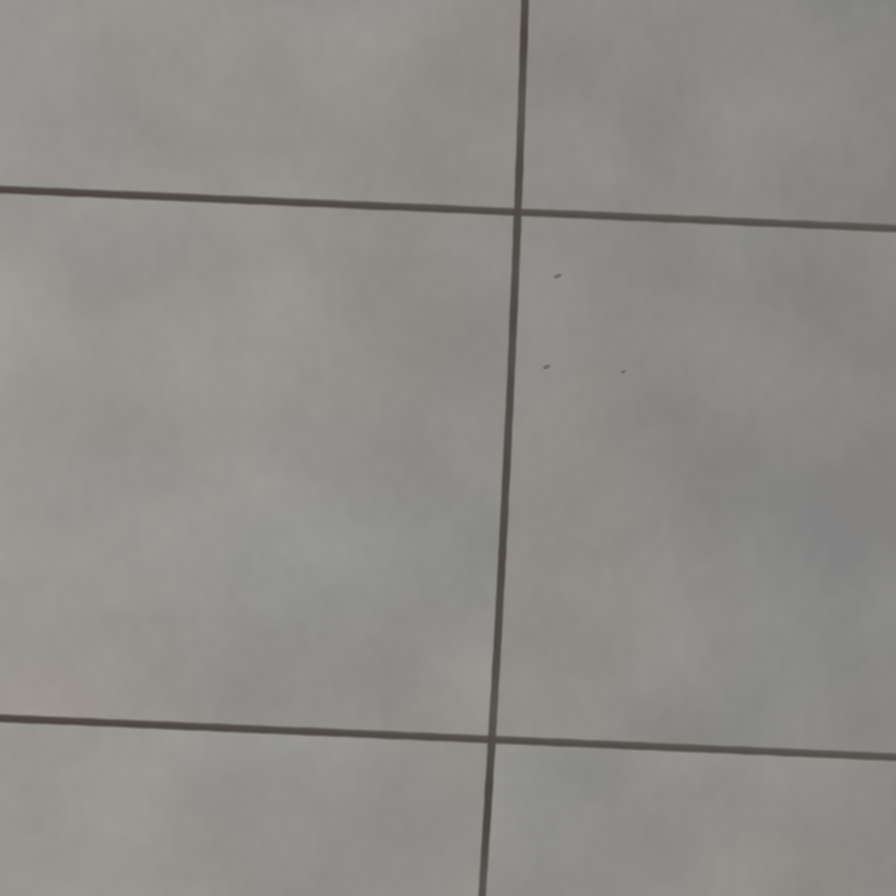
This texture is drawn by a WebGL 2 fragment shader. Its source:

```glsl
#version 300 es
precision highp float;
// Large matte grey floor tiles with thin dark grout, seen slightly askew.

uniform vec2 u_resolution;
out vec4 fragColor;

// Layout, in canvas units
const vec2 TILE_SIZE = vec2(0.62, 0.590);
const vec2 GRID_ORIGIN = vec2(0.538, 0.1985);
const float COLUMN_LEAN = 0.066;
const float COLUMN_BEND = -0.018;
const float ROW_SLOPE = -0.0435;
const float GROUT_WIDTH = 0.0085;
const float GROUT_SOFTNESS = 0.0022;

// Colours
const vec3 TILE_LIGHT = vec3(0.635, 0.625, 0.600);
const vec3 TILE_DARK = vec3(0.515, 0.508, 0.500);
const vec3 WARM_TINT = vec3(0.016, 0.002, -0.010);
const vec3 GROUT_BROWN = vec3(0.285, 0.255, 0.235);
const vec3 GROUT_GREY = vec3(0.345, 0.335, 0.320);
const vec3 SPECK_COLOR = vec3(0.36, 0.35, 0.34);

// Surface variation
const float CLOUD_SCALE = 5.0;
const float CLOUD_STRENGTH = 0.60;
const float GRAIN_SCALE = 75.0;
const float GRAIN_STRENGTH = 0.09;
const float SPECK_CELLS = 9.0;
const float SPECK_CHANCE = 0.06;

vec2 hash2(vec2 p) {
    vec3 q = fract(p.xyx * vec3(0.1031, 0.1030, 0.0973));
    q += dot(q, q.yzx + 33.33);
    return fract((q.xx + q.yz) * q.zy);
}

float cornerSlope(vec2 cell, vec2 corner, vec2 f) {
    float angle = 6.2832 * hash2(cell + corner).x;
    return dot(vec2(cos(angle), sin(angle)), f - corner);
}

float gradientNoise(vec2 p) {
    vec2 cell = floor(p), f = fract(p);
    vec2 w = f * f * f * (f * (f * 6.0 - 15.0) + 10.0);
    float low = mix(cornerSlope(cell, vec2(0, 0), f), cornerSlope(cell, vec2(1, 0), f), w.x);
    float high = mix(cornerSlope(cell, vec2(0, 1), f), cornerSlope(cell, vec2(1, 1), f), w.x);
    return mix(low, high, w.y);
}

float clouds(vec2 p) {
    float sum = 0.0, amplitude = 0.6;
    for (int i = 0; i < 4; i++) {
        sum += amplitude * gradientNoise(p);
        p = mat2(1.6, 1.2, -1.2, 1.6) * p + 7.3;
        amplitude *= 0.5;
    }
    return sum;
}

// Straightens the leaning columns and sloping rows into a unit grid
vec2 toGrid(vec2 p) {
    float columnShift = p.y * (COLUMN_LEAN + COLUMN_BEND * p.y);
    return (p - GRID_ORIGIN - vec2(columnShift, ROW_SLOPE * p.x)) / TILE_SIZE;
}

vec3 tileSurface(vec2 p, vec2 tile) {
    vec2 offset = 40.0 * hash2(tile + 11.0);
    float cloud = clouds(p * CLOUD_SCALE + offset);
    float grain = gradientNoise(p * GRAIN_SCALE * vec2(1.0, 0.7) + offset);
    float light = 0.78 - 0.50 * p.x - 0.16 * p.y;
    light += CLOUD_STRENGTH * cloud + GRAIN_STRENGTH * grain;
    light += 0.08 * (hash2(tile + 5.0).y - 0.5);
    float warmth = gradientNoise(p * 3.5 + offset.yx) + 0.25 * (0.5 - p.x);
    return mix(TILE_DARK, TILE_LIGHT, clamp(light, 0.0, 1.1)) + WARM_TINT * warmth;
}

// Sparse small dark flecks, at most one per cell
float specks(vec2 p, float pixel) {
    vec2 cell = floor(p * SPECK_CELLS);
    vec2 rnd = hash2(cell + 3.0);
    vec2 center = (cell + 0.2 + 0.6 * hash2(cell + 29.0)) / SPECK_CELLS;
    vec2 d = p - center;
    float r = length(vec2(d.x - 0.6 * d.y, 1.4 * d.y));
    float size = mix(0.002, 0.004, rnd.y);
    return step(rnd.x, SPECK_CHANCE) * (1.0 - smoothstep(size - pixel, size + pixel, r));
}

void main() {
    vec2 p = gl_FragCoord.xy / u_resolution;
    float pixel = 1.0 / min(u_resolution.x, u_resolution.y);
    vec2 grid = toGrid(p);
    vec3 color = tileSurface(p, floor(grid));
    color = mix(color, SPECK_COLOR, 0.6 * specks(p, pixel));

    // Grout: signed offset from the nearest joint, with a slightly uneven edge
    vec2 joint = (fract(grid + 0.5) - 0.5) * TILE_SIZE;
    float halfWidth = 0.5 * GROUT_WIDTH + 0.0006 * gradientNoise(p * 45.0);
    float soft = max(GROUT_SOFTNESS, pixel);
    vec2 cover = 1.0 - smoothstep(halfWidth - soft, halfWidth + soft, abs(joint));

    // Rows fade to grey on the right and have a paler upper lip
    float rowGrey = 0.7 * p.x + 0.5 * smoothstep(-0.001, 0.004, joint.y);
    float columnGrey = 0.4 + 0.8 * gradientNoise(p * 12.0);
    vec3 rowColor = mix(GROUT_BROWN, GROUT_GREY, rowGrey);
    vec3 columnColor = mix(GROUT_BROWN, GROUT_GREY, columnGrey);
    color = mix(color, rowColor, 0.95 * cover.y);
    color = mix(color, columnColor, 0.95 * cover.x);

    fragColor = vec4(color, 1.0);
}
```
